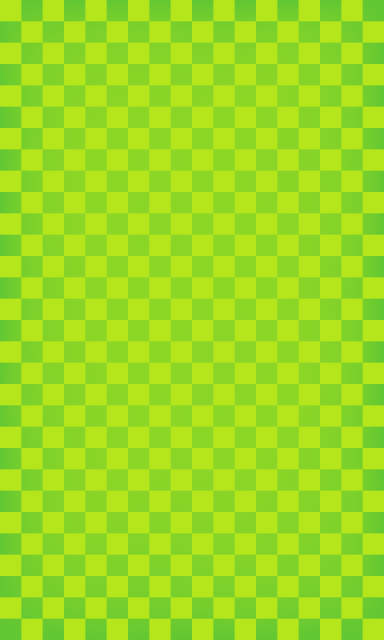
Write a WebGL 2 fragment shader that draws this pattern.

```glsl
#version 300 es
precision highp float;
// Checkerboard of 18 by 30 squares in flat lime and shaded leaf green.
// The signed product of two square waves picks the square; the leaf
// squares deepen toward the canvas edges through exponential falloffs.

uniform vec2 u_resolution;
out vec4 fragColor;

const float PI = 3.14159;
const vec2 GRID = vec2(18.0, 30.0);
const vec3 LIME = vec3(0.71, 0.90, 0.11);
const vec3 LEAF = vec3(0.55, 0.84, 0.15);
const vec3 DEEP_LEAF = vec3(0.38, 0.78, 0.20);

// Square wave from -1 to 1 per axis, smoothed over one pixel.
vec2 squareWave(vec2 cell, vec2 pixel) {
    return clamp(2.0 * sin(PI * cell) / (PI * pixel), -1.0, 1.0);
}

// Coverage of the leaf squares; the lower left square is one of them.
float checker(vec2 cell, vec2 pixel) {
    vec2 wave = squareWave(cell, pixel);
    return 0.5 + 0.5 * wave.x * wave.y;
}

// Slow uneven drift from layered sines, about -1 to 1.
float drift(vec2 p) {
    return 0.6 * sin(p.x * 0.9 + 1.4 * sin(p.y * 0.37))
         + 0.4 * sin(p.y * 0.8 - p.x * 0.45 + 2.0);
}

// Light left at a distance from one edge: 0 on the edge, 1 far inside.
float edgeLight(float dist, float reach) {
    return 1.0 - exp(-dist / reach);
}

// Darkness of the border, with distances and reaches in squares.
float borderShade(vec2 cell, float sideReach, float topReach, float bottomReach) {
    float light = edgeLight(cell.x, sideReach)
                * edgeLight(GRID.x - cell.x, sideReach)
                * edgeLight(GRID.y - cell.y, topReach)
                * edgeLight(cell.y, bottomReach);
    return 1.0 - light;
}

void main() {
    vec2 cell = gl_FragCoord.xy / u_resolution * GRID;
    vec2 pixel = GRID / u_resolution;

    // Leaf tone: soft dark border with a faint wandering variation.
    float shade = borderShade(cell, 1.4, 1.5, 2.6);
    shade = clamp(shade + 0.05 * drift(cell), 0.0, 1.0);
    vec3 leaf = mix(LEAF, DEEP_LEAF, shade);

    fragColor = vec4(mix(LIME, leaf, checker(cell, pixel)), 1.0);
}
```
